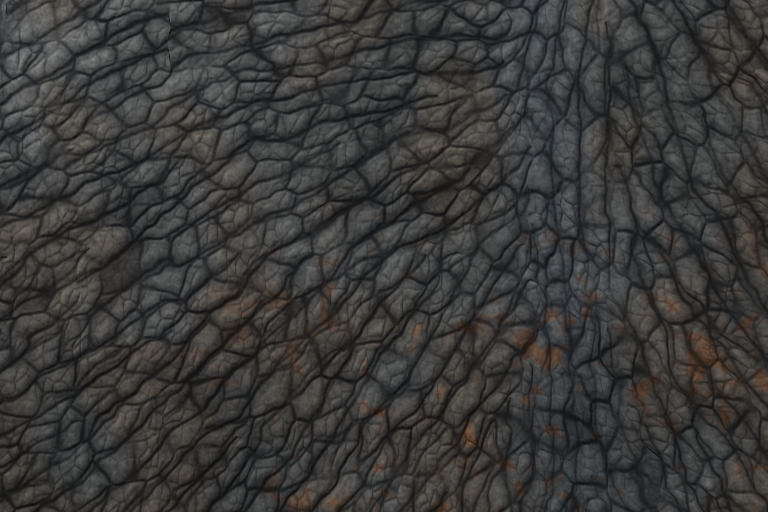
Reproduce this texture procedurally as a Shadertoy shader.

```glsl
#define ROW_FREQ 16.0     // long creases per canvas height
#define ROW_REACH 0.17    // how far a long crease stays coherent
#define FOLD_SIZE 0.062   // pillows between the creases
#define CRACK_SIZE 0.029  // hairline cracks on the pillows
#define CRACK_DEPTH 0.38
#define WARP 0.015
#define RELIEF 0.2
#define GRAIN 0.085
#define RUST 0.7

const float PI = 3.14159;

vec2 hash2(vec2 c) {
    c = vec2(dot(c, vec2(127.1, 311.7)), dot(c, vec2(269.5, 183.3)));
    return fract(sin(c) * 43758.55);
}

float corner(vec2 cell, vec2 f, vec2 o) {
    return dot(hash2(cell + o) * 2.0 - 1.0, f - o);
}

float gradientNoise(vec2 p) {
    vec2 c = floor(p), f = p - c;
    vec2 u = f * f * f * (f * (f * 6.0 - 15.0) + 10.0);
    return mix(mix(corner(c, f, vec2(0, 0)), corner(c, f, vec2(1, 0)), u.x),
               mix(corner(c, f, vec2(0, 1)), corner(c, f, vec2(1, 1)), u.x), u.y);
}

// Steep, finely crumpled band between the two flanks
float crumpleBand(vec2 p) {
    float x = p.x - 1.15 + 0.11 * p.y;
    return exp(-x * x / mix(0.014, 0.004, p.y));
}

// Direction of the long creases: arched on the left, steep on the right
float foldAngle(vec2 p) {
    float left = atan(0.6 + 2.4 * max(p.x, 0.0) * (0.65 - p.y));
    float right = mix(1.65, 2.12, smoothstep(1.1, 1.4, p.x));
    return mix(left, right, smoothstep(0.9, 1.14, p.x));
}

// Oriented phasor noise: 0 in a long crease, 1 on the crest between two
float rowDistance(vec2 p) {
    vec2 home = floor(p / ROW_REACH), sum = vec2(1e-5, 0.0);
    for (int j = -1; j <= 1; j++)
    for (int i = -1; i <= 1; i++) {
        vec2 cell = home + vec2(i, j);
        vec2 center = (cell + 0.3 + 0.4 * hash2(cell + 3.0)) * ROW_REACH;
        vec2 d = p - center;
        float weight = max(0.0, 1.0 - dot(d, d) / (ROW_REACH * ROW_REACH));
        float a = foldAngle(center);
        float f = ROW_FREQ * (1.2 - 0.35 * center.y + 0.35 * crumpleBand(center));
        float phase = 2.0 * PI * (f * dot(d, vec2(-sin(a), cos(a))) + hash2(cell + 34.7).x);
        sum += weight * weight * vec2(cos(phase), sin(phase));
    }
    return abs(atan(sum.y, sum.x)) / PI;
}

// Cells stretched along the folds: 0 on their borders, growing inwards
float cellDistance(vec2 p, float angle, float size, float seed) {
    vec2 q = p / size, home = floor(q);
    vec2 along = vec2(cos(angle), sin(angle)), across = vec2(-along.y, along.x);
    float nearest = 9.0, second = 9.0;
    for (int j = -2; j <= 2; j++)
    for (int i = -2; i <= 2; i++) {
        vec2 cell = home + vec2(i, j);
        vec2 d = cell + hash2(cell + seed) - q;
        float r = length(vec2(0.78 * dot(d, along), 1.3 * dot(d, across)));
        second = min(second, max(nearest, r));
        nearest = min(nearest, r);
    }
    return second - nearest;
}

// Thin sharp crease with a rounded shoulder
float pillow(float d, float width) {
    return mix(smoothstep(0.0, width, d), smoothstep(0.0, 3.6 * width, d), 0.5);
}

// Height of the skin, 0 in the deepest creases and 1 on smooth crests
float skinHeight(vec2 p) {
    vec2 wobble = vec2(gradientNoise(p * 13.0), gradientNoise(p * 13.0 + 40.0));
    wobble += 0.5 * vec2(gradientNoise(p * 33.0 + 9.0), gradientNoise(p * 33.0 + 70.0));
    vec2 q = p + WARP * wobble;
    float angle = foldAngle(p);
    float rowDepth = clamp(0.8 + 0.9 * gradientNoise(p * 6.0 + 51.0), 0.3, 1.0);
    float foldDepth = clamp(0.72 + 0.9 * gradientNoise(p * 9.0 + 15.0), 0.3, 0.95);
    float crackDepth = CRACK_DEPTH * clamp(0.8 + 1.6 * gradientNoise(p * 11.0 + 80.0), 0.1, 1.5);
    rowDepth *= 1.0 - 0.35 * crumpleBand(p);
    float rows = mix(1.0, pillow(rowDistance(q), 0.2), rowDepth);
    float folds = mix(1.0, pillow(cellDistance(q, angle, FOLD_SIZE, 7.0), 0.17), foldDepth);
    float cracks = mix(1.0, pillow(cellDistance(q, angle + 0.5, CRACK_SIZE, 61.0), 0.2), crackDepth);
    return rows * folds * cracks;
}

void mainImage(out vec4 fragColor, in vec2 fragCoord) {
    vec2 p = fragCoord / iResolution.y;
    float height = skinHeight(p);

    // Soft light from the upper left
    float slope = clamp(height - skinHeight(p + vec2(-0.0025, 0.005)), -0.5, 0.5);
    float grain = gradientNoise(p * 85.0) + 0.8 * gradientNoise(p * 160.0 + 20.0);
    float tone = 0.108 + 0.225 * height + RELIEF * slope * (0.35 + 0.65 * height);
    tone += GRAIN * grain * (0.3 + 0.7 * height);
    tone *= 1.0 + 0.2 * gradientNoise(p * 3.2 + 8.0) + 0.15 * gradientNoise(p * 9.0);
    tone *= mix(0.92, 1.05, p.y) + 0.3 * smoothstep(0.5, 0.0, distance(p, vec2(0.0, 0.95)));

    // Cool creases and band, warmer dusty crests
    float low = smoothstep(0.85, 0.15, p.y);
    float band = crumpleBand(p);
    float dust = smoothstep(-0.1, 0.25, gradientNoise(p * 5.0 + 33.0) + 0.2 * low - 0.06);
    vec3 tint = mix(vec3(0.95, 1.0, 1.07), vec3(0.99, 1.01, 1.01), smoothstep(0.1, 0.7, height));
    tint = mix(tint, vec3(1.09, 1.0, 0.9), 0.8 * dust * (1.0 - band));
    tint = mix(tint, vec3(0.83, 1.0, 1.15), 0.6 * band * (1.0 - 0.6 * height));

    // Rusty soil flecks on the lower folds
    float soil = gradientNoise(p * 18.0 + 2.0) + 0.6 * gradientNoise(p * 40.0)
               + 0.5 * gradientNoise(p * 4.0 + 60.0);
    float region = smoothstep(0.7, 0.25, p.y) * smoothstep(0.15, 0.8, p.x);
    float rust = RUST * region * smoothstep(0.12, 0.5, soil);
    tint = mix(tint, vec3(1.4, 0.9, 0.6), rust);

    fragColor = vec4(clamp(tone * tint, 0.0, 1.0), 1.0);
}
```
